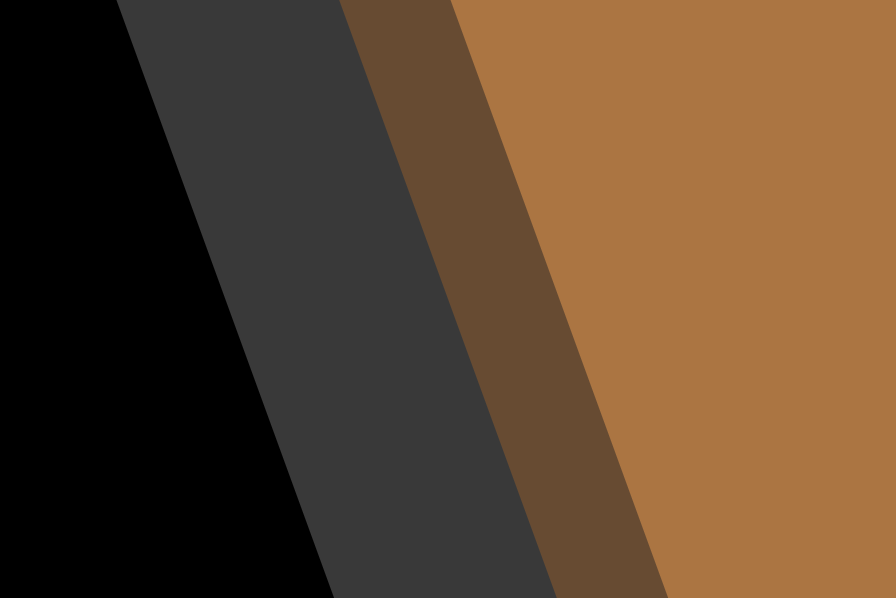
Reproduce this background procedurally as a WebGL 1 fragment shader.

```glsl
precision highp float;
// Flat diagonal bands in black, charcoal, brown and copper, leaning 20 degrees.

uniform vec2 u_resolution;

const vec3 BLACK = vec3(0.0);
const vec3 CHARCOAL = vec3(0.224);
const vec3 BROWN = vec3(0.404, 0.294, 0.196);
const vec3 COPPER = vec3(0.67, 0.46, 0.26);
const float TILT = radians(20.0);

// Position along the axis: 0 at the lower left corner, 1 at the upper right.
float sweepPosition(vec2 point, vec2 size, vec2 axis) {
  return dot(point, axis) / dot(size, axis);
}

// Smoothed step, one pixel wide, centred on the edge.
float edgeMask(float position, float edge, float pixel) {
  return clamp((position - edge) / pixel + 0.5, 0.0, 1.0);
}

void main() {
  vec2 axis = vec2(cos(TILT), sin(TILT));
  vec2 canvas = vec2(u_resolution.x / u_resolution.y, 1.0);
  vec2 point = gl_FragCoord.xy / u_resolution.y;
  float position = sweepPosition(point, canvas, axis);
  float pixel = 1.0 / dot(u_resolution, axis);

  // Bands from left to right
  vec3 color = mix(BLACK, CHARCOAL, edgeMask(position, 0.3, pixel));
  color = mix(color, BROWN, edgeMask(position, 0.5, pixel));
  color = mix(color, COPPER, edgeMask(position, 0.6, pixel));

  gl_FragColor = vec4(color, 1.0);
}
```
